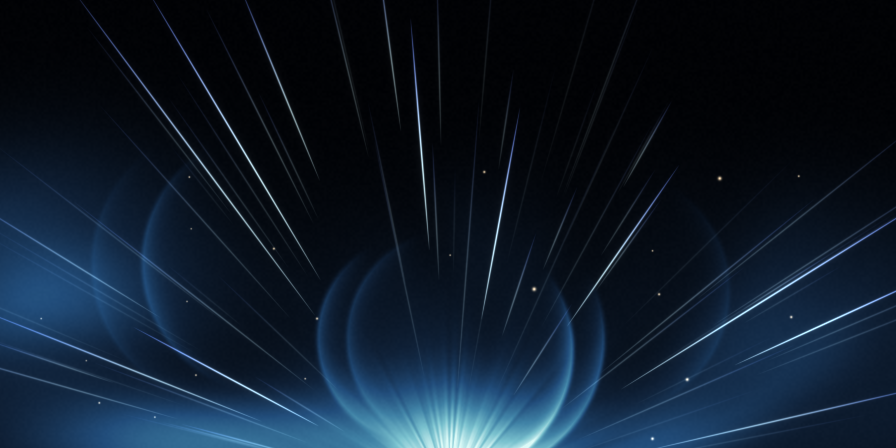
Reproduce this background procedurally as a Shadertoy shader.

```glsl
// A burst of light below the horizon: blue haze, curved light arcs, radial
// streaks and drifting sparks. One scalar glow is summed from soft shapes and
// toned through a colour ramp; streaks and sparks are added on top.

// Lengths are in canvas heights, angles in radians.
const vec2 BURST = vec2(1.003, -0.107);   // where all streaks converge
const vec2 CORE = vec2(1.02, -0.02);      // brightest part of the glow
const int FAINT_STREAKS = 64;
const float STREAK_WIDTH = 0.0022;
const float SPARK_CELL = 0.13;
const float SPARK_CHANCE = 0.34;
const float GRAIN = 0.012;
const vec3 STREAK_FAR = vec3(0.36, 0.46, 0.85);
const vec3 STREAK_NEAR = vec3(0.80, 0.93, 0.95);
const vec3 WARM = vec3(1.0, 0.87, 0.68);

const vec3 TONES[6] = vec3[6](
    vec3(0.004, 0.008, 0.018), vec3(0.06, 0.13, 0.22), vec3(0.13, 0.30, 0.48),
    vec3(0.25, 0.51, 0.65), vec3(0.48, 0.76, 0.81), vec3(0.86, 0.98, 0.97));

// Main streaks: angle from vertical, inner radius, outer radius, strength
const vec4 STREAKS[12] = vec4[12](
    vec4(-0.640, 0.50, 1.42, 0.75), vec4(-0.538, 0.56, 1.32, 0.90),
    vec4(-0.390, 0.76, 1.24, 0.65), vec4(-0.132, 0.82, 1.24, 0.45),
    vec4(-0.081, 0.55, 1.07, 0.95), vec4(0.180, 0.40, 0.88, 0.85),
    vec4(0.607, 0.46, 0.90, 0.80), vec4(1.015, 0.45, 1.30, 0.85),
    vec4(1.141, 0.70, 1.22, 0.90), vec4(-1.080, 0.33, 0.80, 0.85),
    vec4(-1.193, 0.45, 1.15, 0.60), vec4(1.345, 0.45, 1.15, 0.55));

// Arcs: centre, radius, direction of the brightest part; then strengths
const vec4 ARCS[7] = vec4[7](
    vec4(0.943, 0.245, 0.230, 3.25), vec4(1.016, 0.245, 0.237, 3.05),
    vec4(0.612, 0.414, 0.290, 3.25), vec4(0.520, 0.410, 0.310, 3.30),
    vec4(0.990, 0.220, 0.285, -0.50), vec4(1.040, 0.245, 0.305, -0.68),
    vec4(1.354, 0.350, 0.270, -0.10));
const float ARC_GLOW[7] = float[7](1.1, 0.75, 0.75, 0.3, 1.9, 1.5, 0.35);

// Integer hash giving two values in 0..1
vec2 hash2(ivec2 cell) {
    uvec2 v = uvec2(cell) * 1664525u + 1013904223u;
    v.x += v.y * 1664525u;
    v.y += v.x * 1664525u;
    v ^= v >> 16u;
    v.x += v.y * 1664525u;
    v.y += v.x * 1664525u;
    v ^= v >> 16u;
    return vec2(v & 65535u) / 65535.0;
}

float noise(vec2 p) {
    ivec2 i = ivec2(floor(p));
    vec2 f = smoothstep(0.0, 1.0, fract(p));
    float low = mix(hash2(i).x, hash2(i + ivec2(1, 0)).x, f.x);
    float high = mix(hash2(i + ivec2(0, 1)).x, hash2(i + ivec2(1, 1)).x, f.x);
    return mix(low, high, f.y);
}

float blob(vec2 p, vec2 centre, vec2 size) {
    vec2 q = (p - centre) / size;
    return exp(-dot(q, q));
}

// Crisp outside, soft inside, fading along its length
float arc(vec2 p, vec4 shape) {
    vec2 q = p - shape.xy;
    float d = length(q) - shape.z;
    float facing = dot(normalize(q + 1e-5), vec2(cos(shape.w), sin(shape.w)));
    float edge = d > 0.0 ? exp(-d * d / 0.00006) : exp(d / 0.023);
    return edge * smoothstep(0.35, 1.0, facing);
}

// Tapered radial line; polar holds angle and radius
vec3 streak(vec2 polar, vec4 shape, float pixel) {
    float t = (polar.y - shape.y) / (shape.z - shape.y);
    if (t <= 0.0 || t >= 1.0) return vec3(0.0);
    float body = pow(4.0 * t * (1.0 - t), 0.8);
    float width = max(STREAK_WIDTH * (0.5 + 0.5 * body), 0.6 * pixel);
    float d = polar.y * (polar.x - shape.x) / width;
    float line = exp(-d * d) + 0.10 * exp(-abs(d) * 0.4);
    return mix(STREAK_NEAR, STREAK_FAR, smoothstep(0.3, 1.0, t)) * line * body * shape.w;
}

// Total haze, measured in steps of the colour ramp
float haze(vec2 p, vec2 polar) {
    float wisps = noise(vec2(polar.x * 5.0 + polar.y * 2.5 + 9.0, polar.y * 3.0));
    float rays = noise(vec2(polar.x * 28.0 + 60.0, polar.y * 1.5));
    float glow = 1.45 * blob(p, vec2(0.06, 0.27), vec2(0.36, 0.27));
    glow += 0.55 * blob(p, vec2(0.12, 0.52), vec2(0.34, 0.20));
    glow += 1.35 * blob(p, vec2(1.88, 0.16), vec2(0.42, 0.21));
    glow += 0.40 * blob(p, vec2(1.80, 0.42), vec2(0.36, 0.20));
    glow += 0.60 * blob(p, vec2(1.0, 0.30), vec2(0.34, 0.25));
    glow += 1.90 * blob(p, vec2(0.52, 0.0), vec2(0.42, 0.12));
    glow += 1.30 * blob(p, vec2(1.45, 0.0), vec2(0.38, 0.11));
    glow *= 0.55 + 0.75 * wisps;
    float core = 2.1 * blob(p, CORE, vec2(0.30, 0.20)) + 2.0 * blob(p, CORE, vec2(0.14, 0.13));
    glow += core * (0.85 + 0.3 * rays);
    for (int i = 0; i < 7; i++) glow += ARC_GLOW[i] * arc(p, ARCS[i]);
    return glow;
}

void mainImage(out vec4 fragColor, in vec2 fragCoord) {
    float pixel = 1.0 / iResolution.y;
    vec2 p = fragCoord * pixel;
    p.x += 1.0 - 0.5 * iResolution.x * pixel;
    vec2 ray = p - BURST;
    vec2 polar = vec2(atan(ray.x, ray.y), length(ray));

    // Haze toned through the ramp
    float glow = haze(p, polar);
    vec3 color = TONES[0];
    for (int i = 1; i < 6; i++) color = mix(color, TONES[i], clamp(glow - float(i - 1), 0.0, 1.0));

    // Main and scattered streaks
    for (int i = 0; i < 12; i++) color += streak(polar, STREAKS[i], pixel);
    for (int i = 0; i < FAINT_STREAKS; i++) {
        vec2 h = hash2(ivec2(i, 17)), k = hash2(ivec2(i, 43));
        float inner = mix(0.22, 0.8, h.y);
        color += streak(polar, vec4(mix(-1.4, 1.4, h.x), inner, inner + mix(0.2, 0.7, k.x),
                        mix(0.06, 0.32, k.y * k.y)), pixel);
    }

    // Sparks, one per chosen cell, thinning out with height
    vec2 cell = floor(p / SPARK_CELL);
    vec2 h = hash2(ivec2(cell) + 80), k = hash2(ivec2(cell) + 210);
    float radius = max(mix(0.0020, 0.0042, k.y * k.y), 0.7 * pixel);
    float d = length(p - (cell + 0.15 + 0.7 * h) * SPARK_CELL);
    float present = step(k.x, SPARK_CHANCE) * step(cell.y * SPARK_CELL, 0.6);
    color += WARM * present * exp(-d * d / (radius * radius)) * mix(0.45, 1.0, k.y);

    // Fine grain
    color += GRAIN * (noise(p * 190.0) - 0.5);
    fragColor = vec4(clamp(color, 0.0, 1.0), 1.0);
}
```
